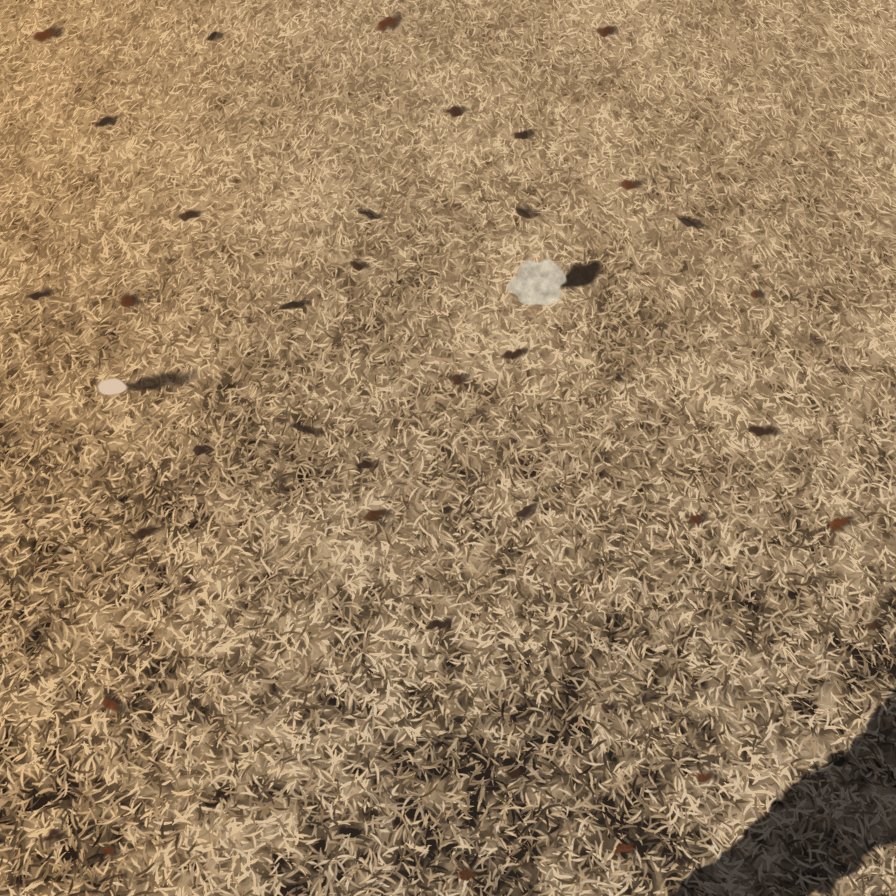
A three.js fragment shader for this texture:

```glsl
#define HORIZON 1.9
#define BLADE_DENSITY 118.0
#define BLADE_LAYERS 6
#define BLADE_WIDTH 0.085
#define EDGE_SOFTNESS 0.0013
#define PATCH_STRENGTH 0.75
#define LITTER_CELLS 11.0
#define LITTER_AMOUNT 0.36

varying vec2 vUv;

const vec3 SOIL = vec3(0.17, 0.135, 0.11);
const vec3 THATCH = vec3(0.36, 0.29, 0.21);
const vec3 STRAW = vec3(0.55, 0.45, 0.33);
const vec3 SAND = vec3(0.69, 0.58, 0.44);
const vec3 SUNLIT = vec3(0.86, 0.75, 0.59);

vec3 hash3(vec2 p) {
  vec3 q = fract(p.xyx * vec3(0.1031, 0.1030, 0.0973));
  q += dot(q, q.yxz + 33.33);
  return fract((q.xxy + q.yzz) * q.zyx);
}

float noise(vec2 p) {
  vec2 i = floor(p), f = fract(p);
  f = f * f * (3.0 - 2.0 * f);
  float low = mix(hash3(i).x, hash3(i + vec2(1.0, 0.0)).x, f.x);
  float high = mix(hash3(i + vec2(0.0, 1.0)).x, hash3(i + 1.0).x, f.x);
  return mix(low, high, f.y);
}

float fbm(vec2 p) {
  float sum = 0.0, gain = 0.53;
  for (int i = 0; i < 4; i++) {
    sum += gain * noise(p);
    p = p * 2.1 + 17.3;
    gain *= 0.5;
  }
  return sum;
}

mat2 turn(float a) {
  return mat2(cos(a), -sin(a), sin(a), cos(a));
}

// Soft ellipse mask
float blob(vec2 p, vec2 radii, float angle, float soft) {
  return 1.0 - smoothstep(1.0 - soft, 1.0 + soft, length(turn(angle) * p / radii));
}

// Paints one layer of randomly turned blades over x = tone, y = greyness
vec2 blades(vec2 under, vec2 p, float layer, float soft) {
  vec2 cell = floor(p);
  for (int j = -1; j <= 1; j++)
  for (int i = -1; i <= 1; i++) {
    vec2 id = cell + vec2(float(i), float(j));
    vec3 place = hash3(id + layer * 71.0 + 300.0);
    vec3 look = hash3(id + layer * 37.0 + 700.0);
    vec2 d = turn(place.z * 6.2832) * (p - id - place.xy);
    d.y += 0.25 * d.x * d.x;
    float reach = mix(0.3, 0.8, look.y);
    float along = clamp(d.x, -reach, reach);
    float width = BLADE_WIDTH * (1.3 - 0.8 * abs(along) / reach);
    float mask = 1.0 - smoothstep(-soft, soft, length(d - vec2(along, 0.0)) - width);
    under = mix(under, vec2(0.22 + 0.98 * look.x, look.z), mask);
  }
  return under;
}

vec3 grassColor(float t) {
  vec3 c = mix(SOIL, THATCH, smoothstep(0.0, 0.25, t));
  c = mix(c, STRAW, smoothstep(0.25, 0.5, t));
  c = mix(c, SAND, smoothstep(0.5, 0.75, t));
  return mix(c, SUNLIT, smoothstep(0.75, 1.05, t));
}

void main() {
  vec2 uv = vUv;

  // Ground coordinates shrink towards the far edge
  float depth = 1.0 / (HORIZON - uv.y);
  vec2 ground = vec2((uv.x - 0.5) * depth, log(depth)) + 2.0;
  vec2 p = ground * BLADE_DENSITY;
  float soft = EDGE_SOFTNESS * depth * BLADE_DENSITY;

  // Thatch, blades and uneven patches
  vec2 grass = vec2(0.05 + 0.7 * noise(p * 1.3), 0.6);
  for (int i = 0; i < BLADE_LAYERS; i++) {
    float layer = float(i);
    grass = blades(grass, turn(layer * 1.1) * p + layer * 9.7, layer, soft);
  }
  float clumps = fbm(ground * vec2(13.0, 17.0)) - 0.5;
  float tufts = fbm(ground * 48.0) - 0.5;
  float near = 1.0 - smoothstep(0.05, 0.95, uv.y);
  float tone = mix(0.71, grass.x, mix(0.72, 1.1, near));
  tone += (clumps * PATCH_STRENGTH + tufts * 0.65) * mix(0.35, 1.0, near);
  tone += 0.09 - 0.19 * near;
  vec3 color = grassColor(tone);
  float grey = dot(color, vec3(0.3, 0.55, 0.15));
  color = mix(color, vec3(grey), 0.28 * grass.y * near);
  color *= mix(vec3(1.04, 0.99, 0.91), vec3(1.0), smoothstep(0.0, 0.45, uv.x));

  // Scattered leaves with small shadows
  vec2 leafCell = floor(uv * LITTER_CELLS);
  vec3 spot = hash3(leafCell + 51.0), kind = hash3(leafCell + 137.0);
  vec2 leaf = uv - (leafCell + 0.25 + 0.5 * spot.xy) / LITTER_CELLS;
  leaf += 0.005 * (vec2(noise(uv * 150.0), noise(uv * 150.0 + 40.0)) - 0.5);
  float present = step(spot.z, LITTER_AMOUNT);
  vec2 leafSize = vec2(0.005 + 0.009 * kind.x, 0.003 + 0.002 * kind.y);
  float lean = (kind.z - 0.4) * 1.2;
  color = mix(color, SOIL, 0.65 * present * blob(leaf - vec2(0.006, 0.001), leafSize * 1.2, lean, 0.5));
  vec3 leafColor = mix(SOIL * 1.2, vec3(0.43, 0.23, 0.13), kind.y * kind.y);
  color = mix(color, leafColor, 0.8 * present * blob(leaf, leafSize, lean, 0.35));

  // Pale stone and chip, lit from the left
  vec2 rough = 0.012 * (vec2(noise(uv * 75.0), noise(uv * 75.0 + 20.0)) - 0.5);
  vec2 stone = uv - vec2(0.6, 0.685) + rough;
  vec2 chip = uv - vec2(0.127, 0.568) + rough * 0.5;
  color = mix(color, SOIL, 0.9 * blob(stone - vec2(0.044, 0.006), vec2(0.029, 0.012), 0.28, 0.25));
  color = mix(color, SOIL, 0.75 * blob(chip - vec2(0.043, 0.005), vec2(0.046, 0.007), 0.17, 0.45));
  vec3 stoneColor = vec3(0.84, 0.79, 0.7) * (0.72 + 0.42 * fbm(uv * 140.0));
  color = mix(color, stoneColor, blob(stone, vec2(0.032, 0.024), 0.2, 0.08));
  color = mix(color, vec3(0.87, 0.77, 0.67), blob(chip, vec2(0.015, 0.009), 0.1, 0.15));

  // Cast shadow across the near corner
  float wobble = 0.035 * (fbm(uv * 18.0) - 0.5) + 0.012 * (noise(uv * 110.0) - 0.5);
  float upper = 0.88 * (uv.x - 0.745) - uv.y + wobble;
  float lower = uv.y - 0.6 * (uv.x - 0.91) + wobble;
  float shade = smoothstep(-0.005, 0.005, upper) * smoothstep(-0.005, 0.005, lower);
  color *= mix(vec3(1.0), vec3(0.36, 0.37, 0.41), shade);

  gl_FragColor = vec4(color, 1.0);
}
```
